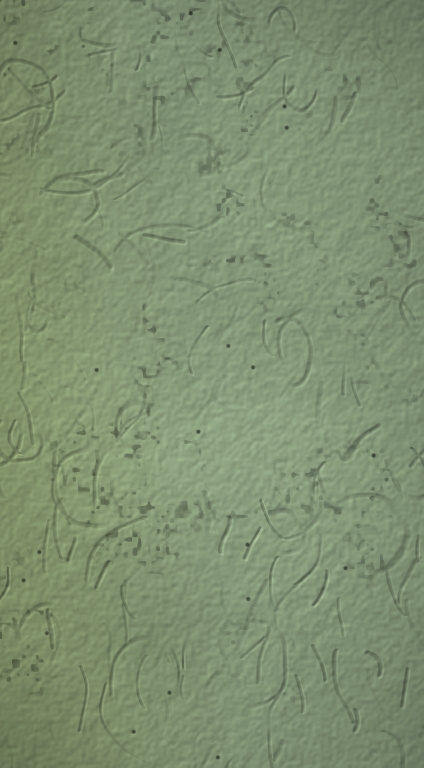
Give the GLSL for this texture, as a WebGL 2 fragment shader.

```glsl
#version 300 es
precision highp float;

uniform vec2 u_resolution;
out vec4 fragColor;

float hash(vec2 p) {
    vec3 q = fract(p.xyx * 0.1031);
    q += dot(q, q.yzx + 33.33);
    return fract((q.x + q.y) * q.z);
}

float noise(vec2 p) {
    vec2 i = floor(p), f = fract(p);
    f = f * f * (3.0 - 2.0 * f);
    return mix(mix(hash(i), hash(i + vec2(1, 0)), f.x),
               mix(hash(i + vec2(0, 1)), hash(i + vec2(1, 1)), f.x), f.y);
}

float fbm(vec2 p) {
    float sum = 0.0, amp = 0.53;
    for (int i = 0; i < 4; i++) {
        sum += amp * noise(p);
        p = mat2(1.6, 1.2, -1.2, 1.6) * p + 17.3;
        amp *= 0.5;
    }
    return sum;
}

// Bent scratches, mostly upright low down and freely turned higher up
float scratches(vec2 p, float size, float seed) {
    float depth = 0.0;
    for (int k = 0; k < 9; k++) {
        vec2 cell = floor(p / size) + vec2(k % 3 - 1, k / 3 - 1);
        vec2 id = cell + seed;
        vec2 centre = (cell + vec2(hash(id), hash(id + 41.7))) * size;
        float spread = mix(1.3, 3.1, smoothstep(0.4, 0.75, centre.y));
        float angle = (hash(id + 83.1) - 0.5) * spread - 0.15;
        float c = cos(angle), s = sin(angle);
        vec2 d = mat2(c, -s, s, c) * (p - centre);
        d.x += (hash(id + 12.9) - 0.5) * 1.3 * d.y * d.y / size;
        float reach = size * mix(0.25, 0.75, hash(id + 57.3));
        float dist = length(vec2(d.x, max(abs(d.y) - reach, 0.0)));
        float width = mix(0.0028, 0.0052, hash(id + 29.5));
        float strength = smoothstep(0.15, 0.9, hash(id + 71.9));
        depth = max(depth, strength * smoothstep(width, 0.0008, dist));
    }
    return depth;
}

// Broken loops swept into the plaster
float loops(vec2 p, float size) {
    float depth = 0.0;
    for (int k = 0; k < 9; k++) {
        vec2 cell = floor(p / size) + vec2(k % 3 - 1, k / 3 - 1);
        vec2 id = cell + 131.0;
        vec2 d = p - (cell + vec2(hash(id), hash(id + 37.1))) * size;
        d.x *= mix(0.8, 1.5, hash(id + 9.4));
        float radius = size * mix(0.15, 0.5, hash(id + 63.7));
        float turn = hash(id + 22.2) * 6.283;
        float arc = smoothstep(-0.4, 0.1, dot(d, vec2(cos(turn), sin(turn))) / radius);
        float ring = smoothstep(0.0048, 0.0008, abs(length(d) - radius));
        depth = max(depth, ring * arc * step(0.3, hash(id + 77.7)));
    }
    return depth;
}

float grooves(vec2 p) {
    p += 0.012 * (vec2(noise(p * 28.0), noise(p * 28.0 + 50.0)) - 0.5);
    float depth = max(scratches(p, 0.052, 5.0), 0.8 * scratches(p, 0.085, 211.0));
    depth = max(depth, 0.85 * loops(p, 0.125));
    return depth * smoothstep(0.3, 0.58, fbm(p * 9.0 + 4.0));
}

float grain(vec2 p) {
    return 0.5 * noise(p * 190.0) + 0.55 * noise(p * 105.0 + 8.0) + 0.5 * noise(p * 48.0 + 31.0);
}

void main() {
    vec2 p = gl_FragCoord.xy / u_resolution.y;
    vec2 uv = gl_FragCoord.xy / u_resolution;

    // Relief lit from the upper left
    vec2 toLight = p + vec2(-0.0021, 0.0023);
    float groove = grooves(p);
    float slope = grain(p) - grain(toLight) - 0.55 * (groove - grooves(toLight));

    // Crumbled pits gathered along ragged seams, denser near the top
    float seam = smoothstep(0.09, 0.0, abs(fbm(p * 13.0 + 60.0) - 0.5));
    float patches = smoothstep(0.38, 0.62, fbm(p * 6.0 + 90.0) + 0.16 * (uv.y - 0.5));
    float pits = smoothstep(0.55, 0.8, noise(p * 165.0 + 70.0)) * seam * patches;

    // Sparse deep holes
    vec2 holeCell = floor(p * 26.0);
    vec2 holeOffset = fract(p * 26.0) - 0.2 - 0.6 * vec2(hash(holeCell + 3.0), hash(holeCell + 19.0));
    float hole = step(0.965, hash(holeCell + 151.0)) * smoothstep(0.1, 0.03, length(holeOffset));

    // Paint, yellower on the left, under soft uneven light
    float cool = smoothstep(-0.05, 0.55, uv.x + 0.25 * (uv.y - 0.5));
    vec3 paint = mix(vec3(0.485, 0.55, 0.395), vec3(0.495, 0.567, 0.452), cool);
    vec2 fromCentre = (uv - vec2(0.45, 0.52)) * vec2(0.85, 1.0);
    float light = 1.09 - 0.52 * dot(fromCentre, fromCentre) + 0.16 * (fbm(p * 5.0) - 0.5);
    light *= 1.0 + 0.3 * slope - 0.15 * groove;
    light *= (1.0 - 0.3 * pits) * (1.0 - 0.5 * hole);

    fragColor = vec4(clamp(paint * light, 0.0, 1.0), 1.0);
}
```
